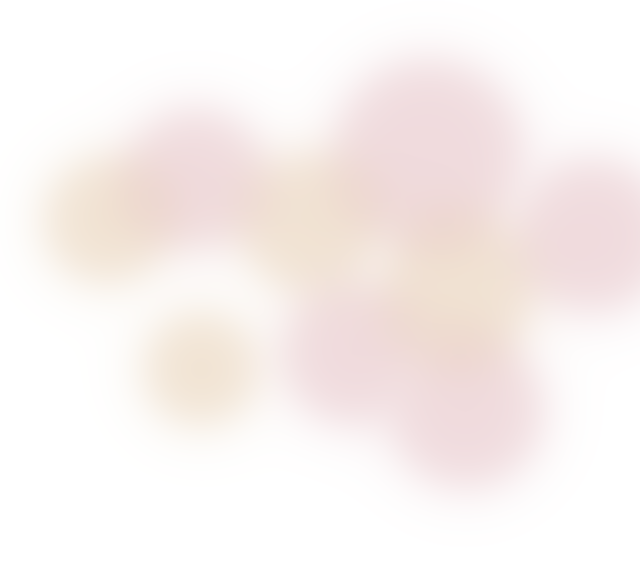
A WebGL 2 fragment shader for this background:

```glsl
#version 300 es
precision highp float;
// Soft, blurred blush and cream spots drifting on a white ground.

#define SOFTNESS 0.025
#define OVERLAP_DAMPING 0.36
#define BLUSH_INK vec3(0.060, 0.142, 0.132)
#define CREAM_INK vec3(0.055, 0.108, 0.172)

uniform vec2 u_resolution;
out vec4 outColor;

// Spots as centre x, centre y, radius, in units of the canvas height
const vec3 BLUSH_SPOTS[5] = vec3[5](
    vec3(0.347, 0.683, 0.122),
    vec3(0.760, 0.727, 0.167),
    vec3(1.050, 0.582, 0.135),
    vec3(0.625, 0.372, 0.123),
    vec3(0.826, 0.272, 0.136));

const vec3 CREAM_SPOTS[4] = vec3[4](
    vec3(0.190, 0.609, 0.110),
    vec3(0.550, 0.604, 0.122),
    vec3(0.812, 0.488, 0.133),
    vec3(0.356, 0.346, 0.098));

// Coverage of a blurred disc, one half at its radius
float softDisc(vec2 p, vec3 spot) {
    float edge = length(p - spot.xy) - spot.z;
    return 1.0 / (1.0 + exp(edge / SOFTNESS));
}

void main() {
    vec2 p = gl_FragCoord.xy / u_resolution.y;

    // Join the spots of each ink into one smooth field
    float blushGap = 1.0;
    for (int i = 0; i < 5; i++) blushGap *= 1.0 - softDisc(p, BLUSH_SPOTS[i]);
    float creamGap = 1.0;
    for (int i = 0; i < 4; i++) creamGap *= 1.0 - softDisc(p, CREAM_SPOTS[i]);
    float blush = 1.0 - blushGap;
    float cream = 1.0 - creamGap;

    // Subtract the inks from white, lighter where both lie together
    vec3 ink = BLUSH_INK * blush + CREAM_INK * cream;
    ink *= 1.0 - OVERLAP_DAMPING * blush * cream;
    outColor = vec4(1.0 - ink, 1.0);
}
```
